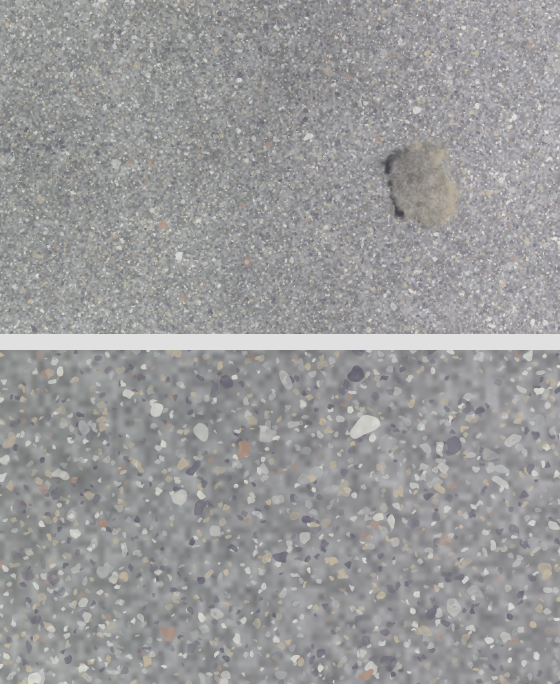
Top, the full canvas; bottom, a detail of the centre.
Write a Shadertoy shader that draws this texture.

```glsl
float hash(vec2 p) {
    vec3 q = fract(vec3(p.xyx) * 0.1031);
    q += dot(q, q.yzx + 33.33);
    return fract((q.x + q.y) * q.z);
}

float noise(vec2 p) {
    vec2 cell = floor(p), f = fract(p);
    f = f * f * (3.0 - 2.0 * f);
    return mix(mix(hash(cell), hash(cell + vec2(1, 0)), f.x),
               mix(hash(cell + vec2(0, 1)), hash(cell + vec2(1, 1)), f.x), f.y);
}

float fbm(vec2 p) {
    float sum = 0.0, weight = 0.5;
    for (int i = 0; i < 4; i++) {
        sum += weight * noise(p);
        p = mat2(1.6, 1.2, -1.2, 1.6) * p + 17.3;
        weight *= 0.5;
    }
    return sum / 0.9375;
}

// Mineral colours: pale, ochre, rust, slate and plain grey
vec3 stoneColor(float pick) {
    if (pick < 0.32) return vec3(0.84, 0.84, 0.82);
    if (pick < 0.53) return vec3(0.75, 0.71, 0.63);
    if (pick < 0.58) return vec3(0.68, 0.58, 0.53);
    if (pick < 0.84) return vec3(0.46, 0.45, 0.50);
    return vec3(0.69, 0.70, 0.70);
}

// Scatters rough, randomly turned pebbles over a jittered grid
vec3 addStones(vec3 ground, vec2 p, float cells, float density, float seed) {
    float blur = 1.0 * cells / iResolution.y;
    vec2 g = p * cells + seed * 7.7;
    g += 0.35 * (vec2(noise(g * 2.3), noise(g * 2.3 + 41.0)) - 0.5);
    vec2 home = floor(g);
    for (int y = -1; y <= 1; y++)
    for (int x = -1; x <= 1; x++) {
        vec2 id = home + vec2(x, y);
        vec2 key = id + seed * 31.0;
        if (hash(key) > density) continue;
        vec2 center = id + vec2(hash(key + 3.1), hash(key + 8.7));
        float angle = 6.28 * hash(key + 13.9);
        float c = cos(angle), s = sin(angle);
        vec2 q = mat2(c, s, -s, c) * (g - center);
        q.y *= mix(1.0, 1.7, hash(key + 21.3));
        float radius = mix(0.22, 0.48, hash(key + 27.1));
        float mask = 1.0 - smoothstep(-blur, blur, length(q) - radius);
        vec3 tint = stoneColor(hash(key + 35.7));
        tint += 0.07 * (noise(g * 4.0) - 0.5);
        ground = mix(ground, tint, mask * mix(0.40, 1.0, hash(key + 44.3)));
    }
    return ground;
}

// Worn hollow with a torn dark left rim and a sandy right rim
vec3 addPothole(vec3 road, vec2 p) {
    vec2 q = p - vec2(1.255, 0.455);
    vec2 warped = q + 0.08 * (vec2(fbm(p * 14.0), fbm(p * 14.0 + 9.0)) - 0.5);
    warped.x += 0.12 * warped.y;
    float dist = length(warped * vec2(1.02, 0.93)) - 0.122;
    float left = smoothstep(0.03, -0.07, q.x + 0.25 * q.y);
    float soft = mix(0.028, 0.006, left);
    float inside = 1.0 - smoothstep(-soft, soft, dist);

    vec3 silt = mix(vec3(0.50, 0.49, 0.48), vec3(0.63, 0.61, 0.57),
                    smoothstep(-0.10, 0.10, q.x - 0.4 * q.y));
    silt += 0.18 * (fbm(p * 55.0) - 0.5) + 0.10 * (noise(p * 190.0) - 0.5);
    road = mix(road, silt, 0.88 * inside);

    // Shadowed cracks under the broken edge
    float band = exp(-pow((dist + 0.008) / 0.013, 2.0));
    float torn = smoothstep(0.38, 0.60, fbm(p * 36.0 + 5.0));
    road = mix(road, vec3(0.24, 0.24, 0.27), 0.9 * band * torn * left);
    float crack = smoothstep(0.53, 0.66, fbm(p * 26.0 + 2.0));
    road = mix(road, vec3(0.33, 0.33, 0.35), 0.7 * crack * inside * left);

    // Exposed sand along the upper right
    float sandy = smoothstep(-0.03, 0.07, q.x + 0.5 * q.y);
    float crumbs = smoothstep(0.45, 0.60, fbm(p * 30.0 + 12.0));
    float lip = exp(-pow((dist + 0.012) / 0.016, 2.0));
    return mix(road, vec3(0.76, 0.71, 0.63), 0.7 * lip * sandy * crumbs);
}

void mainImage(out vec4 fragColor, in vec2 fragCoord) {
    vec2 p = fragCoord / iResolution.y;

    // Tar binder with broad stains and fine grit
    float stain = fbm(p * 2.2 + 4.0) - 0.5;
    vec3 color = mix(vec3(0.580, 0.592, 0.587), vec3(0.593, 0.587, 0.602),
                     smoothstep(0.2, 1.4, p.x));
    color += 0.13 * (fbm(p * 45.0) - 0.5);
    color += 0.15 * (noise(p * 150.0) - 0.5);

    // Aggregate, from fine grit to the few large pebbles
    color = addStones(color, p, 130.0, 0.42, 1.0);
    color = addStones(color, p, 85.0, 0.28, 2.0);
    color = addStones(color, p, 55.0, 0.12, 3.0);
    color = addStones(color, p, 34.0, 0.025, 4.0);

    // Daylight, dimmer toward the upper left and brighter at the edges
    vec2 away = p - vec2(0.55, 0.72);
    float dim = exp(-3.0 * dot(away, away));
    color += 0.11 * stain - 0.045 * dim + 0.012;
    color += 0.025 * smoothstep(0.9, 1.67, p.x);

    color = addPothole(color, p);
    fragColor = vec4(clamp(color, 0.0, 1.0), 1.0);
}
```
